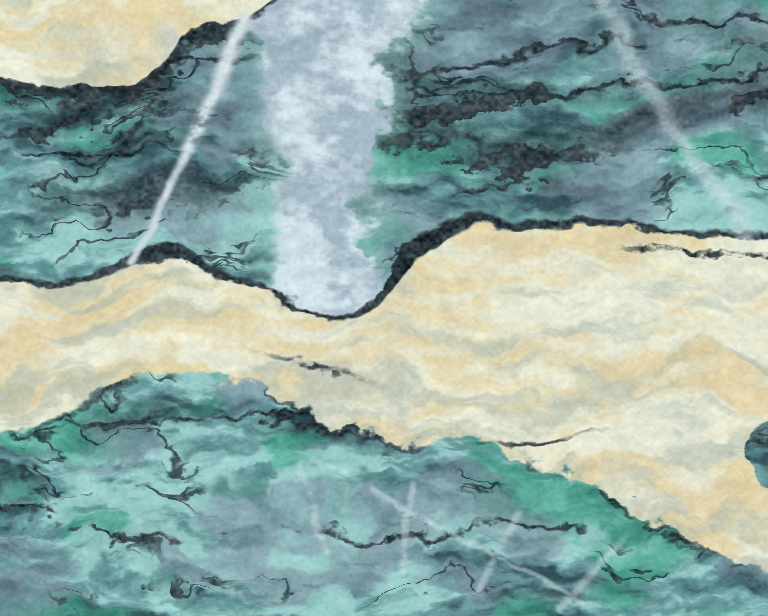
Reproduce this texture procedurally as a WebGL 2 fragment shader.

```glsl
#version 300 es
precision highp float;
// Polished banded stone: teal strata, cream beds, dark ragged seams and pale veins.
uniform vec2 u_resolution;
out vec4 fragColor;

float hash(vec2 p) {
  return fract(sin(dot(p, vec2(127.1, 311.7))) * 43758.5453);
}

float noise(vec2 p) {
  vec2 i = floor(p), f = fract(p);
  f = f * f * (3.0 - 2.0 * f);
  return mix(mix(hash(i), hash(i + vec2(1, 0)), f.x),
             mix(hash(i + vec2(0, 1)), hash(i + vec2(1, 1)), f.x), f.y);
}

float fbm(vec2 p) {
  float sum = 0.0, amp = 0.52;
  for (int i = 0; i < 5; i++) {
    sum += amp * noise(p);
    p = p * 2.03 + 7.3;
    amp *= 0.5;
  }
  return sum;
}

float bump(float x, float centre, float width) {
  float t = (x - centre) / width;
  return exp(-t * t);
}

float creamTop(float x) {
  return 0.545 + 0.03 * bump(x, 0.25, 0.09) - 0.065 * bump(x, 0.55, 0.1)
       + 0.095 * smoothstep(0.6, 0.78, x) - 0.03 * smoothstep(0.9, 1.25, x);
}

float creamBottom(float x) {
  return 0.265 + 0.13 * bump(x, 0.3, 0.23) + 0.02 * bump(x, 0.76, 0.04)
       - 0.19 * smoothstep(0.8, 1.25, x);
}

float line(float d, float halfWidth, float soft) {
  return 1.0 - smoothstep(halfWidth, halfWidth + soft, abs(d));
}

float crack(vec2 p, vec2 a, vec2 b, float width) {
  vec2 ab = b - a;
  float t = clamp(dot(p - a, ab) / dot(ab, ab), 0.0, 1.0);
  return 1.0 - smoothstep(0.1 * width, width, length(p - a - ab * t));
}

void main() {
  vec2 p = gl_FragCoord.xy / u_resolution.y;
  float aa = 1.5 / u_resolution.y;
  float rough = fbm(p * vec2(24, 30)) - 0.5;
  float rag = fbm(p * vec2(50, 75) + 17.0) - 0.5;
  vec2 warp = vec2(fbm(p * 8.0), fbm(p * 8.0 + 40.0)) - 0.5;
  vec2 q = p + 0.035 * warp + vec2(0.035, 0.022) * rough + 0.012 * rag;
  vec2 r = p + 0.13 * warp + 0.02 * rough;
  float grain = noise(p * 190.0) - 0.5;
  float fine = fbm(q * vec2(22, 65)) - 0.5;
  float upper = step(0.45, p.y);
  vec3 ink = vec3(0.16, 0.2, 0.22) + 0.12 * grain + 0.2 * rag;

  // Teal strata
  float tone = 0.5 * fbm(r * vec2(4, 16)) + 0.5 * fbm(r * vec2(9, 17) + 5.0) + 0.35 * fine
        - 0.09 * bump(p.y, 0.87, 0.11) + 0.06 * bump(p.y, 0.64, 0.06)
        + 0.14 * bump(p.x, 0.35, 0.28) * bump(p.y, 0.16, 0.08);
  vec3 col = mix(vec3(0.23, 0.34, 0.37), vec3(0.4, 0.59, 0.6), smoothstep(0.3, 0.5, tone));
  col = mix(col, vec3(0.59, 0.79, 0.78), smoothstep(0.48, 0.63, tone));
  float green = fbm(r * vec2(6, 15) + 21.0) + 0.1 * bump(p.y, 0.31, 0.04);
  col = mix(col, vec3(0.25, 0.63, 0.52), 0.6 * smoothstep(0.54, 0.68, green));
  col = mix(col, vec3(0.48, 0.55, 0.61), 0.6 * smoothstep(0.52, 0.66, fbm(r * vec2(5, 11) + 63.0)));

  // Branching wisps, then ragged broken seams
  float wisp = line(fbm(r * vec2(5, 15) + 80.0) - 0.5, 0.004, 0.022);
  col = mix(col, ink, 0.75 * wisp * smoothstep(0.42, 0.62, fbm(q * vec2(9, 14) + 50.0)));
  for (int i = 0; i < 7; i++) {
    float k = float(i);
    bool low = i > 4;
    float base = low ? 0.285 - 0.15 * (k - 5.0) : 0.7 + 0.055 * k + 0.05 * smoothstep(0.6, 1.2, q.x);
    base += 0.09 * (noise(vec2(q.x * 4.5, k * 7.7)) - 0.5);
    float swell = smoothstep(0.45, 0.9, noise(vec2(q.x * 5.0 + 3.0, k * 5.1 + 2.0)));
    float d = q.y - base + 0.035 * rough;
    float width = (low ? 0.006 : 0.016) * swell * (1.0 + 3.0 * rag);
    float fade = smoothstep(0.2, 0.65, noise(vec2(q.x * 9.0, k * 3.3)) + rag);
    float shade = 0.5 * line(d - 0.01, 0.0, 0.05) * swell;
    col = mix(col, ink, max(0.9 * fade * line(d, 0.001 + width, 0.006), shade));
  }

  // Broad white vein with a pale halo
  float halfWidth = 0.074 + 0.035 * smoothstep(0.7, 0.85, p.y) + 0.06 * smoothstep(0.92, 1.0, p.y)
                  + 0.025 * (1.0 - smoothstep(0.53, 0.62, p.y));
  float veinD = abs(q.x - 0.525) - halfWidth + 0.08 * rough + 0.03 * rag;
  float cloud = fbm(r * vec2(13, 10) + 31.0);
  vec3 quartz = mix(vec3(0.64, 0.72, 0.77), vec3(0.81, 0.88, 0.91), smoothstep(0.25, 0.65, cloud + 0.4 * rag));
  col = mix(col, vec3(0.57, 0.78, 0.76), 0.5 * upper * (1.0 - smoothstep(0.0, 0.06, veinD)));
  col = mix(col, quartz, upper * (1.0 - smoothstep(-0.014, 0.01, veinD)));

  // Cream beds
  float topD = q.y - creamTop(q.x);
  float bottomD = q.y - creamBottom(q.x) + 0.02 * rough;
  float capD = q.y - 0.868 - 0.1 * smoothstep(0.2, 0.36, q.x) - 0.08 * smoothstep(0.36, 0.52, q.x);
  float pocketD = length((q - vec2(1.26, 0.26)) * vec2(1.0, 0.8)) - 0.05;
  float bed = smoothstep(-0.003, 0.005, bottomD) * smoothstep(-aa, aa, -topD) * smoothstep(-aa, aa, pocketD);
  float sand = fbm(r * vec2(6, 22) + 2.0) + 0.6 * fine;
  vec3 cream = mix(vec3(0.91, 0.92, 0.84), vec3(0.87, 0.82, 0.66), smoothstep(0.35, 0.75, sand));
  float ash = fbm(r * vec2(7, 28) + 12.0) + 0.12 * bump(bottomD, 0.0, 0.05);
  cream = mix(cream, vec3(0.7, 0.75, 0.71), 0.6 * smoothstep(0.53, 0.72, ash));
  col = mix(col, cream, max(bed, smoothstep(-aa, aa, capD)));

  // Dark contacts along the beds
  float thick = 0.003 + 0.018 * bump(q.x, 0.27, 0.07) + 0.03 * bump(q.x, 0.68, 0.06)
              + 0.007 * bump(q.x, 0.85, 0.15) + 0.025 * rag;
  float contact = smoothstep(-0.004, 0.002, topD) * (1.0 - smoothstep(thick, thick + 0.008, topD));
  float capThick = 0.025 * noise(vec2(q.x * 9.0, 4.0)) + 0.04 * rag;
  float capSeam = smoothstep(-0.002, 0.002, -capD) * (1.0 - smoothstep(capThick, capThick + 0.015, -capD));
  float lowSeam = line(bottomD + 0.003, 0.001, 0.007) * smoothstep(0.35, 0.75, noise(q.xx * 11.0) + rag);
  col = mix(col, ink, max(0.95 * contact, max(0.85 * capSeam, 0.7 * lowSeam)));

  // Hairline partings inside the cream
  float parting = line(q.y - 0.405 + 0.28 * (q.x - 0.5), 0.001, 0.007) * bump(q.x, 0.51, 0.07);
  parting = max(parting, line(topD + 0.028, 0.002, 0.005) * smoothstep(1.0, 1.06, q.x));
  parting = max(parting, line(q.y - 0.28 - 0.1 * (q.x - 0.8), 0.001, 0.004) * bump(q.x, 0.86, 0.08));
  col = mix(col, ink, parting * smoothstep(-0.25, 0.1, rag));

  // Pale cracks crossing the layers
  vec2 c = p + 0.03 * warp + 0.015 * rough;
  float pale = crack(c, vec2(0.4, 0.98), vec2(0.305, 0.755), 0.018);
  pale = max(pale, 0.9 * crack(c, vec2(0.305, 0.755), vec2(0.21, 0.575), 0.012));
  pale = max(pale, 0.5 * crack(c, vec2(0.97, 0.99), vec2(1.22, 0.61), 0.024));
  pale = max(pale, 0.5 * crack(c, vec2(0.52, 0.25), vec2(0.98, 0.0), 0.008));
  for (int i = 0; i < 4; i++) {
    float k = float(i);
    vec2 start = vec2(0.5 + 0.17 * k, 0.24 - 0.035 * k);
    pale = max(pale, 0.45 * crack(c, start, start - vec2(0.045 * k - 0.03, 0.13), 0.01));
  }
  pale *= smoothstep(0.1, 0.6, noise(p * 22.0) + rag + 0.3 * upper);
  col = mix(col, vec3(0.82, 0.87, 0.89), pale);

  col += 0.05 * grain + 0.1 * fine + 0.09 * rag;
  fragColor = vec4(clamp(col, 0.0, 1.0), 1.0);
}
```
